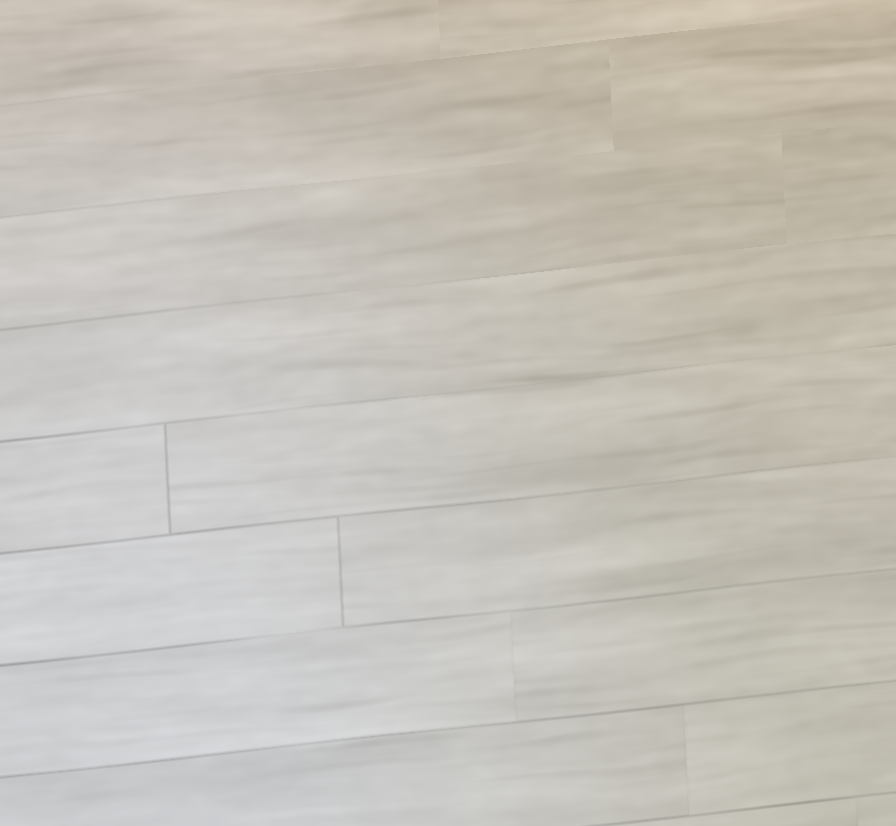
A WebGL 2 fragment shader for this texture:

```glsl
#version 300 es
precision highp float;

uniform vec2 u_resolution;
out vec4 fragColor;

// All lengths are fractions of the canvas width
#define PLANK_HEIGHT 0.125
#define PLANK_LENGTH 1.074
#define ROW_STAGGER 0.193
#define FIRST_JOINT 0.573
#define FIRST_SEAM 0.0547
#define TILT 0.107
#define SEAM_WIDTH 0.0023
#define SEAM_DARKNESS 0.15
#define BAND_STRENGTH 0.040
#define GRAIN_STRENGTH 0.042
#define PLANK_VARIATION 0.012

const vec3 COOL_WHITE = vec3(0.812, 0.818, 0.828);
const vec3 SOFT_GREY = vec3(0.755, 0.742, 0.695);
const vec3 WARM_GREY = vec3(0.770, 0.735, 0.690);
const vec3 BEIGE = vec3(0.765, 0.718, 0.635);

vec2 hash2(vec2 cell) {
    vec2 k = vec2(dot(cell, vec2(127.1, 311.7)), dot(cell, vec2(269.5, 183.3)));
    return fract(sin(k) * 43758.55);
}

// Cellular noise: soft light and dark spots, one per cell
float spots(vec2 q) {
    vec2 base = floor(q);
    float sum = 0.0;
    for (int j = -1; j <= 1; j++) {
        for (int i = -1; i <= 1; i++) {
            vec2 cell = base + vec2(i, j);
            vec2 d = q - cell - hash2(cell);
            float w = max(0.0, 1.0 - dot(d, d));
            sum += w * w * (hash2(cell + 17.3).x * 2.0 - 1.0);
        }
    }
    return sum;
}

vec2 waver(vec2 q) {
    q.y += 0.004 * sin(q.x * 8.0 + q.y * 21.0) + 0.0015 * sin(q.x * 27.0 - q.y * 40.0);
    return q;
}

// Broad pale and dark bands
float woodBands(vec2 q) {
    return 0.6 * spots(q * vec2(2.2, 21.0)) + 0.45 * spots(q * vec2(5.0, 36.0) + 43.0);
}

// Narrow streaks, fibres and mottling
float woodGrain(vec2 q) {
    float grain = 0.38 * spots(q * vec2(8.0, 62.0) + 31.0);
    grain += 0.26 * spots(q * vec2(22.0, 125.0) + 57.0);
    grain += 0.20 * spots(q * vec2(55.0, 100.0) + 83.0);
    float fibre = max(0.0, spots(q * vec2(7.0, 125.0) + 11.0) - 0.25);
    return grain - 0.8 * fibre;
}

// Dark elongated knot with a pale flare beside it
float knot(vec2 d) {
    float core = exp(-dot(d * vec2(22.0, 90.0), d * vec2(22.0, 90.0)));
    vec2 e = (d - vec2(0.035, 0.012)) * vec2(26.0, 85.0);
    return 0.7 * exp(-dot(e, e)) - core;
}

float softLine(float dist, float pixel) {
    return 1.0 - smoothstep(0.0, SEAM_WIDTH + pixel, dist);
}

void main() {
    vec2 uv = gl_FragCoord.xy / u_resolution;
    vec2 p = gl_FragCoord.xy / u_resolution.x;
    float pixel = 0.7 / u_resolution.x;

    // Tilted rows and staggered planks
    float across = (p.y - FIRST_SEAM - TILT * p.x) / PLANK_HEIGHT;
    across += 0.008 * sin(p.x * 11.0 + p.y * 3.0);
    float row = floor(across);
    float inRow = across - row;
    float along = p.x - FIRST_JOINT + ROW_STAGGER * row + 0.006 * (inRow - 0.5);
    float plank = floor(along / PLANK_LENGTH);
    float inPlank = along - plank * PLANK_LENGTH;
    vec2 seed = hash2(vec2(plank, row) + 5.0);

    // Daylight: cool at lower left, warm towards the top and right
    float rise = pow(uv.y, 2.1);
    float side = smoothstep(0.2, 1.0, uv.x + 0.12 * uv.y);
    vec3 color = mix(mix(COOL_WHITE, SOFT_GREY, side), mix(WARM_GREY, BEIGE, side), rise);

    // Wood, with stronger figure away from the glare
    vec2 wood = waver(vec2(along, across * PLANK_HEIGHT) + seed * vec2(9.0, 4.0));
    float figure = mix(0.7, 1.3, clamp(0.7 * uv.y + 0.4 * uv.x, 0.0, 1.0));
    float tone = BAND_STRENGTH * woodBands(wood) + GRAIN_STRENGTH * woodGrain(wood);
    vec2 knotPlace = vec2(mix(0.15, 0.9, seed.x) * PLANK_LENGTH, mix(0.3, 0.7, seed.y) * PLANK_HEIGHT);
    tone += 0.035 * uv.y * knot(vec2(inPlank, inRow * PLANK_HEIGHT) - knotPlace);
    tone += PLANK_VARIATION * (seed.y - 0.5);
    color += figure * tone * vec3(1.0, 1.02, 1.06);

    // Seams fade in the upper right; end joints fade sooner
    float seamDist = min(inRow, 1.0 - inRow) * PLANK_HEIGHT;
    float jointDist = min(inPlank, PLANK_LENGTH - inPlank);
    float clarity = 1.0 - smoothstep(0.3, 1.05, p.y + 0.35 * p.x);
    float worn = 0.75 + 0.5 * spots(vec2(p.x * 9.0, floor(across + 0.5) * 3.7));
    float seam = softLine(seamDist, pixel) * clarity * worn;
    float joint = softLine(jointDist, pixel) * clarity * mix(0.12, 0.9, smoothstep(0.55, 0.3, p.x));
    color *= 1.0 - SEAM_DARKNESS * max(seam, joint);

    fragColor = vec4(clamp(color, 0.0, 1.0), 1.0);
}
```
